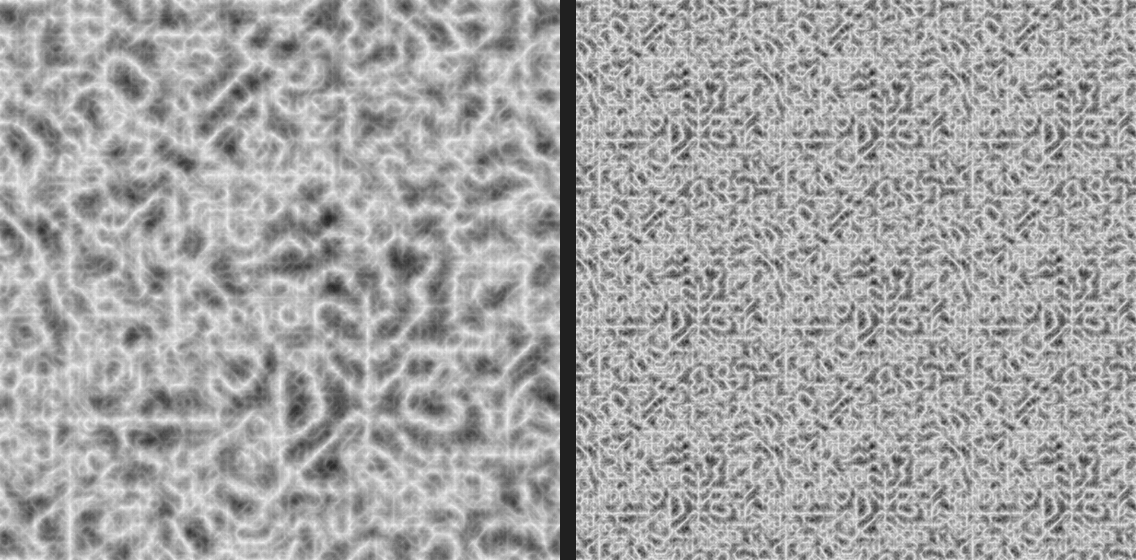
Left, the tile; right, the same tile 3 across and 3 down.
A Shadertoy shader for this texture:

```glsl
// Draws a tiling grey turbulence: soft dark blobs divided by bright, branching veins.

// Integer hash of a lattice point
uint hashPoint(uvec2 p, uint seed) {
    uint h = p.x * 40503u + p.y * 65599u + seed * 7919u + 1013u;
    h = (h ^ (h >> 16)) * 0x7feb352du;
    h = (h ^ (h >> 15)) * 0x846ca68bu;
    return h ^ (h >> 16);
}

// Random slope: a third diagonal, a third horizontal, a third vertical
vec2 latticeSlope(vec2 cell, float cells, uint seed) {
    uint h = hashPoint(uvec2(mod(cell, cells)), seed);
    vec2 signs = vec2((h & 1u) == 0u ? -1.0 : 1.0, (h & 2u) == 0u ? -1.0 : 1.0);
    uint kind = (h >> 4) % 3u;
    return signs * vec2(kind != 1u, kind != 2u);
}

float cornerRamp(vec2 cell, vec2 local, vec2 corner, float cells, uint seed) {
    return dot(latticeSlope(cell + corner, cells, seed), local - corner);
}

// Gradient noise that wraps after a whole number of cells
float gradientNoise(vec2 uv, float cells, uint seed) {
    vec2 p = uv * cells;
    vec2 cell = floor(p), f = p - cell;
    vec2 blend = f * f * f * (f * (f * 6.0 - 15.0) + 10.0);
    float low = mix(cornerRamp(cell, f, vec2(0, 0), cells, seed),
                    cornerRamp(cell, f, vec2(1, 0), cells, seed), blend.x);
    float high = mix(cornerRamp(cell, f, vec2(0, 1), cells, seed),
                     cornerRamp(cell, f, vec2(1, 1), cells, seed), blend.x);
    return mix(low, high, blend.y);
}

// Sum of folded octaves; each crease is rounded by a fraction of a pixel
float turbulence(vec2 uv) {
    float sum = 0.0, cells = 16.0, weight = 1.0;
    for (uint octave = 0u; octave < 5u; octave++) {
        float crease = 0.25 * cells / iResolution.y;
        float n = gradientNoise(uv, cells, octave);
        sum += weight * (sqrt(n * n + crease * crease) - 0.5 * crease);
        cells *= 2.0;
        weight *= 0.5;
    }
    return sum;
}

void mainImage(out vec4 fragColor, in vec2 fragCoord) {
    vec2 uv = fragCoord / iResolution.xy;
    float grey = 0.95 - 0.78 * turbulence(uv);
    fragColor = vec4(vec3(clamp(grey, 0.0, 1.0)), 1.0);
}
```
